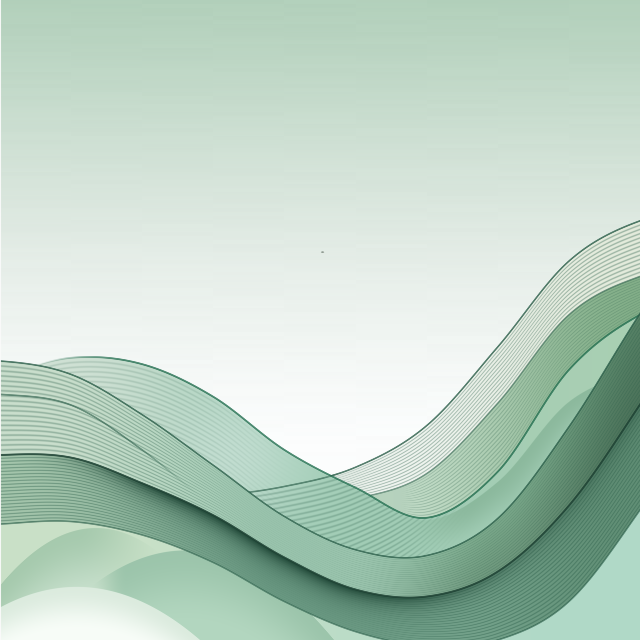
Reproduce this background procedurally as a three.js fragment shader.

```glsl
varying vec2 vUv;

// Catmull-Rom weights for four neighbouring knots
vec4 knotWeight(vec4 t) {
  t = abs(t);
  vec4 inner = (1.5 * t - 2.5) * t * t + 1.0;
  vec4 outer = ((-0.5 * t + 2.5) * t - 4.0) * t + 2.0;
  return mix(mix(inner, outer, step(1.0, t)), vec4(0.0), step(2.0, t));
}

// Smooth height over x, with knots one ninth of the canvas apart
float wave(vec4 left, vec4 middle, vec4 right) {
  vec4 t = vUv.x * 9.0 - vec4(-1.0, 0.0, 1.0, 2.0);
  return dot(left, knotWeight(t)) + dot(middle, knotWeight(t - 4.0))
       + dot(right, knotWeight(t - 8.0));
}

float pixelSize() { return fwidth(vUv.y); }

// Distance below a wave, corrected for its slope
float depthBelow(float height) {
  float d = height - vUv.y;
  return d * pixelSize() / max(length(vec2(dFdx(d), dFdy(d))), 1e-6);
}

float cover(float d) {
  float px = pixelSize();
  return smoothstep(-0.7 * px, 0.7 * px, d);
}

float outline(float d, float width) {
  float px = pixelSize();
  return 1.0 - smoothstep(width * 0.5, width * 0.5 + px, abs(d));
}

// Fine engraved lines that fade out when too dense to resolve
float threads(float phase) {
  float density = length(vec2(dFdx(phase), dFdy(phase)));
  float line = pow(0.5 + 0.5 * cos(6.28318 * phase), 2.0);
  return mix(line, 0.375, smoothstep(0.3, 0.6, density));
}

float hash(vec2 p) { return fract(sin(dot(p, vec2(41.3, 289.1))) * 9375.5); }

void main() {
  float x = vUv.x, y = vUv.y;
  vec3 ink = vec3(0.16, 0.36, 0.28);

  // Ribbon edges
  float paleTop = wave(vec4(0.219, 0.219, 0.219, 0.22), vec4(0.225, 0.24, 0.27, 0.335), vec4(0.458, 0.592, 0.655, 0.674));
  float paleLow = wave(vec4(0.219, 0.219, 0.219, 0.216), vec4(0.211, 0.211, 0.221, 0.26), vec4(0.37, 0.508, 0.568, 0.59));
  float veilTop = wave(vec4(0.375, 0.411, 0.441, 0.431), vec4(0.38, 0.297, 0.238, 0.191), vec4(0.263, 0.422, 0.508, 0.544));
  float foldTop = wave(vec4(0.37, 0.4, 0.42, 0.41), vec4(0.36, 0.28, 0.23, 0.187), vec4(0.247, 0.372, 0.42, 0.44));
  float frontTop = wave(vec4(0.432, 0.436, 0.415, 0.352), vec4(0.273, 0.193, 0.141, 0.132), vec4(0.19, 0.333, 0.51, 0.674));
  float frontLow = wave(vec4(0.277, 0.289, 0.285, 0.245), vec4(0.195, 0.129, 0.079, 0.068), vec4(0.107, 0.21, 0.368, 0.544));
  float baseLow = wave(vec4(0.173, 0.181, 0.185, 0.164), vec4(0.121, 0.06, 0.013, -0.009), vec4(0.0, 0.06, 0.203, 0.375));
  float crease = wave(vec4(0.385, 0.384, 0.367, 0.297), vec4(0.208, 0.13, 0.08, 0.07), vec4(0.1, 0.2, 0.36, 0.54));

  // Sky gradient
  vec3 color = mix(vec3(0.69, 0.81, 0.725), vec3(0.885, 0.92, 0.895), smoothstep(-0.12, 0.46, 1.0 - y) * 1.08 - 0.08);
  color = mix(color, vec3(0.985, 0.99, 0.99), smoothstep(0.3, 0.72, 1.0 - y));
  color += 0.008 * (hash(floor(vec2(x * 9.0, y * 160.0))) - 0.5);

  // Tiny speck in the sky
  float speck = length((vUv - vec2(0.504, 0.606)) * vec2(0.8, 1.4));
  color = mix(color, vec3(0.35, 0.4, 0.36), 0.6 * cover(0.0018 - speck));

  // Pale ribbon
  float d = depthBelow(paleTop);
  vec3 fill = mix(vec3(0.94, 0.96, 0.94), vec3(0.89, 0.92, 0.86), smoothstep(0.6, 1.0, x));
  float line = threads((paleTop - y) / max(paleTop - paleLow, 0.03) * 13.0);
  color = mix(color, mix(fill, ink, 0.36 * line), cover(d));
  color = mix(color, ink, 0.75 * outline(d, 0.001));

  // Green ribbon beneath it
  d = depthBelow(paleLow);
  fill = mix(vec3(0.77, 0.87, 0.79), vec3(0.52, 0.69, 0.54), smoothstep(0.6, 1.0, x));
  line = threads((paleLow - y) / max(paleLow - veilTop, 0.03) * 15.0);
  color = mix(color, mix(fill, ink, 0.25 * line), cover(d));
  color = mix(color, ink, 0.45 * outline(d, 0.001));

  // Translucent veil with the pale ribbon showing through
  d = depthBelow(veilTop);
  fill = mix(vec3(0.81, 0.88, 0.83), vec3(0.63, 0.80, 0.71), smoothstep(0.1, 0.46, x));
  fill = mix(fill, vec3(0.66, 0.81, 0.70), smoothstep(0.65, 0.95, x));
  fill = mix(fill, vec3(0.82, 0.90, 0.87), 0.6 * exp(-80.0 * dot(vUv - vec2(0.37, 0.29), vUv - vec2(0.37, 0.29))));
  line = threads((veilTop - y) * 130.0) * (1.0 - smoothstep(0.25, 0.5, x));
  fill = mix(fill, ink, 0.16 * line);
  float through = cover(paleTop - y) * smoothstep(0.3, 0.42, x) * (1.0 - smoothstep(0.6, 0.76, x));
  fill = mix(fill, ink, 0.25 * through * threads((paleTop - y) * 125.0));
  color = mix(color, fill, cover(d));
  color = mix(color, vec3(0.12, 0.42, 0.30), 0.75 * outline(d, 0.0014) * smoothstep(0.04, 0.2, x));
  color = mix(color, ink, 0.6 * outline(depthBelow(paleTop), 0.001) * (1.0 - smoothstep(0.5, 0.54, x)));

  // Inner fold on the right
  d = depthBelow(foldTop);
  fill = mix(vec3(0.53, 0.71, 0.60), vec3(0.64, 0.81, 0.72), smoothstep(0.0, 0.06, d));
  color = mix(color, fill, 0.85 * cover(d) * smoothstep(0.62, 0.74, x));

  // Broad front ribbon
  d = depthBelow(frontTop);
  float across = clamp((frontTop - y) / (frontTop - frontLow), 0.0, 1.0);
  fill = mix(vec3(0.79, 0.87, 0.80), vec3(0.65, 0.81, 0.72), smoothstep(0.05, 0.45, x));
  fill = mix(fill, vec3(0.50, 0.68, 0.56), smoothstep(0.55, 0.78, x));
  fill = mix(fill, vec3(0.34, 0.51, 0.40), smoothstep(0.78, 1.0, x));
  fill *= 1.0 - 0.12 * across * smoothstep(0.5, 0.8, x);
  line = threads((frontTop - y) / (frontTop - frontLow) * 19.0);
  color = mix(color, mix(fill, ink, 0.32 * line), cover(d));
  color = mix(color, ink, 0.75 * outline(d, 0.001));
  color = mix(color, ink, 0.6 * outline(depthBelow(crease), 0.001) * (1.0 - smoothstep(0.2, 0.32, x)));

  // Dark lower ribbon, shaded under the front one
  d = depthBelow(frontLow);
  fill = mix(vec3(0.64, 0.77, 0.67), vec3(0.46, 0.64, 0.55), smoothstep(0.0, 0.45, x));
  fill = mix(fill, vec3(0.38, 0.56, 0.46), smoothstep(0.7, 1.0, x));
  line = threads((frontLow - y) / (frontLow - baseLow) * 21.0);
  fill = mix(fill, ink, 0.38 * line);
  float shade = smoothstep(0.02, 0.28, x) * (1.0 - 0.6 * smoothstep(0.5, 0.85, x));
  fill = mix(fill, vec3(0.08, 0.23, 0.17), 0.9 * shade * exp(-max(d, 0.0) * 60.0));
  color = mix(color, fill, cover(d));
  color = mix(color, ink * 0.7, 0.8 * outline(d, 0.0015));

  // Soft ground with overlapping hills
  d = depthBelow(baseLow);
  fill = mix(vec3(0.79, 0.88, 0.78), vec3(0.69, 0.85, 0.78), smoothstep(0.1, 0.9, x));
  float hill = 0.175 - 4.0 * pow(x - 0.15, 2.0);
  vec3 slope = mix(vec3(0.65, 0.79, 0.68), vec3(0.80, 0.89, 0.82), smoothstep(0.0, 0.13, hill - y));
  fill = mix(fill, slope, cover(hill - y) * (1.0 - smoothstep(0.12, 0.26, x)));
  hill = 0.14 - 2.6 * pow(x - 0.29, 2.0);
  slope = mix(vec3(0.61, 0.77, 0.67), vec3(0.70, 0.84, 0.75), smoothstep(0.0, 0.12, hill - y));
  fill = mix(fill, slope, cover(hill - y) * smoothstep(0.14, 0.2, x) * (1.0 - smoothstep(0.5, 0.7, x)));
  hill = 0.083 - 2.24 * pow(x - 0.12, 2.0);
  slope = mix(vec3(0.86, 0.92, 0.87), vec3(0.97, 0.99, 0.97), smoothstep(0.0, 0.07, hill - y));
  fill = mix(fill, slope, cover(hill - y));
  color = mix(color, fill, cover(d));
  color = mix(color, ink, 0.55 * outline(d, 0.001));

  // Thin white margin
  color = mix(color, vec3(0.98), cover(0.0015 - x));
  gl_FragColor = vec4(color, 1.0);
}
```
